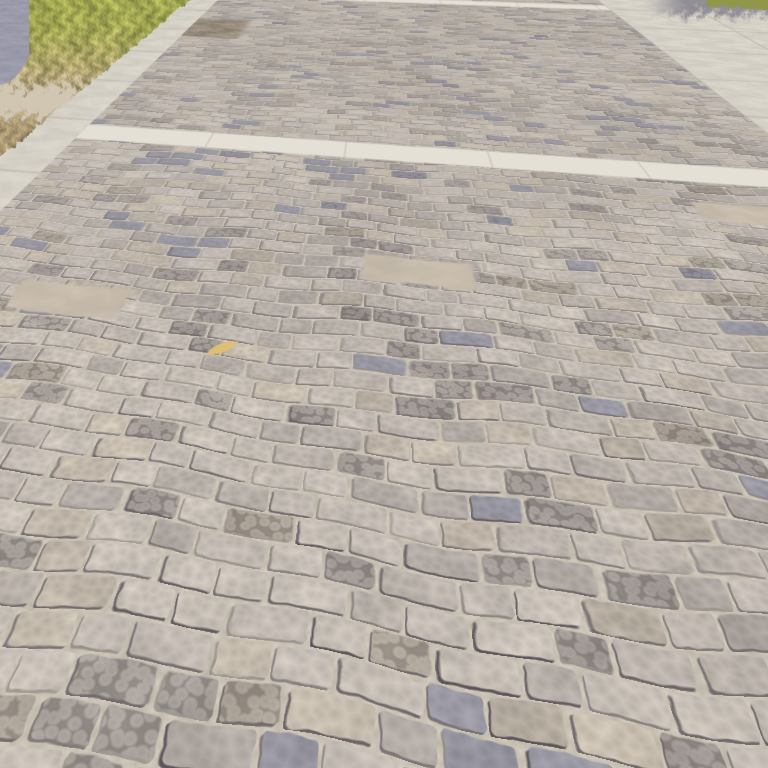
A three.js fragment shader for this texture:

```glsl
// A receding street of staggered grey setts with pale cross bands, kerb, verge and a fallen leaf.
#define VANISH vec2(0.505, 1.215)   // where the street edges meet
#define ROW_TILT 0.167              // slant of the rows across the street
#define SETT vec2(0.086, 0.046)     // sett length and row depth on the ground
#define ASPECT 1.6                  // sett length over depth
#define SOFT 0.0018                 // edge softness in canvas units
#define STONE vec3(0.75, 0.72, 0.69)
#define PALE vec3(0.84, 0.82, 0.78)
#define DARK vec3(0.60, 0.57, 0.56)
#define SHADE vec3(0.33, 0.30, 0.33)
#define STRAW vec3(0.76, 0.68, 0.51)
#define GRASS vec3(0.67, 0.69, 0.34)
#define SLATE vec3(0.56, 0.56, 0.62)

varying vec2 vUv;

float hash(vec2 p) {
  return fract(sin(dot(p, vec2(127.1, 311.7))) * 43758.5);
}

// Distance to the nearest scattered point
float cellular(vec2 p) {
  vec2 cell = floor(p), f = fract(p);
  float nearest = 2.0;
  for (int y = -1; y <= 1; y++)
    for (int x = -1; x <= 1; x++) {
      vec2 o = vec2(float(x), float(y));
      vec2 jitter = vec2(hash(cell + o), hash(cell + o + 57.3));
      nearest = min(nearest, length(o + jitter - f));
    }
  return nearest;
}

// Layered sines, about -1 to 1
float waves(vec2 p) {
  float sum = 0.0, amp = 0.5;
  for (int i = 0; i < 4; i++) {
    sum += amp * sin(p.x + 1.7 * sin(p.y));
    p = mat2(1.2, 1.5, -1.5, 1.2) * p + 1.3;
    amp *= 0.55;
  }
  return sum;
}

float box(vec2 p, vec2 extent, float radius) {
  vec2 d = abs(p) - extent + radius;
  return length(max(d, 0.0)) + min(max(d.x, d.y), 0.0) - radius;
}

float fill(float d, float soft) { return 1.0 - smoothstep(-soft, soft, d); }

// Thin line around each whole number of x
float seam(float x, float width, float soft) {
  return fill(abs(fract(x + 0.5) - 0.5) - width, soft);
}

vec3 setts(vec2 ground, float depthSoft, float detail) {
  vec2 p = ground / SETT;
  p.y += 0.2 * sin(p.x * 0.55 + p.y * 0.3) + 0.08 * sin(p.x * 1.9);
  float row = floor(p.y);
  p.x += 0.5 * mod(row, 2.0) + 0.3 * hash(vec2(row, 3.0));
  p.x += 0.13 * sin(p.x * 2.3 + row * 4.1);
  vec2 id = vec2(floor(p.x), row);
  float rnd = hash(id), rnd2 = hash(id + 19.7);

  // Worn block outline and the shadow it throws towards the viewer
  vec2 f = (fract(p) - 0.5) * vec2(ASPECT, 1.0);
  f.y += (rnd2 - 0.5) * 0.09 * f.x;
  vec2 grain = ground / SETT * vec2(ASPECT, 1.0);
  float speck = cellular(grain * 3.5);
  float chip = 0.07 * (cellular(grain * 1.9) - 0.45) + 0.03 * (speck - 0.45);
  vec2 extent = vec2(0.735, 0.44) - 0.03 * vec2(rnd, rnd2);
  float soft = depthSoft / SETT.y;
  float block = fill(box(f, extent, 0.1) + chip, soft);
  float shadow = fill(box(f + vec2(0.055, 0.075), extent, 0.1) + chip, soft);

  // Tone of each block, weathering and grain
  float weather = waves(ground * vec2(2.6, 4.0) + 0.7);
  float tone = 0.9 * rnd * rnd - 0.22 + 0.28 * weather;
  vec3 stone = mix(STONE, DARK, clamp(tone, -0.25, 1.0));
  stone = mix(stone, SLATE, 0.8 * step(0.95, rnd2));
  stone = mix(stone, STRAW, 0.15 * step(rnd2, 0.2));
  stone *= 1.0 + detail * (0.13 * (speck - 0.45) + 0.05 * waves(grain * 2.2));
  stone *= 1.0 - 0.22 * detail * step(0.84, rnd) * smoothstep(0.35, 0.7, speck);

  vec3 joint = mix(PALE, STRAW, 0.13) * (1.0 - 0.12 * detail * speck);
  joint = mix(joint, SHADE, shadow * (0.3 + 0.65 * hash(id + 7.1)));
  return mix(joint, stone, block);
}

void main() {
  // Project the canvas onto the ground: x across, y away
  float drop = VANISH.y - vUv.y;
  vec2 ground = vec2((vUv.x - VANISH.x) / drop, 1.0 / drop);
  ground.y += ROW_TILT * ground.x;
  float sideSoft = SOFT / drop, depthSoft = sideSoft / drop;
  float mottle = waves(ground * vec2(23.0, 31.0));
  vec3 color = setts(ground, depthSoft, smoothstep(0.2, 0.7, drop));

  // Large flat slabs among the setts, and a rusty cover far off
  for (int i = 0; i < 3; i++) {
    float n = float(i);
    vec2 center = vec2(-0.69 + 0.7 * n + 0.06 * n * n, 1.54 + 0.14 * n + 0.09 * n * n);
    float d = box(ground - center, vec2(0.125, 0.052), 0.01) + 0.006 * mottle;
    color = mix(color, mix(STONE, STRAW, 0.22) * (1.03 + 0.04 * mottle), fill(d, depthSoft));
  }
  float cover = box(ground - vec2(-0.92, 3.83), vec2(0.18), 0.01);
  color = mix(color, mix(DARK, STRAW, 0.35) * (0.9 + 0.1 * mottle), fill(cover, depthSoft));

  // Pale cross bands made of long pieces
  float band = abs(mod(ground.y - 1.305, 2.23) - 1.115) - 0.06;
  float cuts = seam(ground.x / 0.45 + 0.3, 0.006, sideSoft / 0.45);
  color = mix(color, mix(PALE * 1.07, STONE, 0.6 * cuts), fill(band, depthSoft));

  // Smooth paving on the right, kerb on the left
  float joints = max(seam(ground.y / 0.42, 0.012, depthSoft / 0.42),
                     seam((ground.x - 1.27) / 0.5, 0.01, sideSoft / 0.5));
  vec3 paving = mix(PALE * (1.0 + 0.035 * mottle), DARK, 0.35 * joints);
  color = mix(color, paving, fill(1.15 - abs(ground.x - 0.12), sideSoft));

  // Verge: green far off, then bare sand, then dry grass
  float blades = waves(vUv * vec2(310.0, 240.0)) + 0.6 * waves(vUv * 95.0);
  float edge = drop + 0.012 * blades;
  vec3 verge = mix(GRASS, STRAW, smoothstep(0.24, 0.34, edge)) * (0.94 + 0.17 * blades);
  verge = mix(verge, mix(PALE, STRAW, 0.3), smoothstep(0.315, 0.335, edge));
  verge = mix(verge, STRAW * (0.85 + 0.16 * blades), smoothstep(0.36, 0.375, edge));
  color = mix(color, verge, fill(ground.x + 1.2 + 0.012 * blades, sideSoft));

  // Wall at the upper left, tree shade and lawn at the upper right
  float wall = max(vUv.x - 0.038, 0.89 + 25.0 * vUv.x * vUv.x - vUv.y);
  color = mix(color, SLATE * (1.08 + 0.05 * mottle), fill(wall, SOFT));
  float dapple = smoothstep(0.83, 0.9, vUv.x) * smoothstep(0.972, 0.99, vUv.y + 0.008 * blades);
  color = mix(color, SLATE * 0.85, 0.75 * dapple);
  float lawn = 1.038 - 0.05 * vUv.x - vUv.y + 0.002 * blades;
  color = mix(color, GRASS * 0.85, fill(max(lawn, 0.92 - vUv.x), SOFT));

  // Fallen leaf
  vec2 leaf = mat2(0.93, -0.37, 0.37, 0.93) * (vUv - vec2(0.289, 0.547));
  float rim = abs(leaf.y) - 0.006 + 12.4 * leaf.x * leaf.x;
  color = mix(color, STRAW * vec3(1.15, 1.1, 0.9), fill(rim, SOFT));

  gl_FragColor = vec4(clamp(color, 0.0, 1.0), 1.0);
}
```
